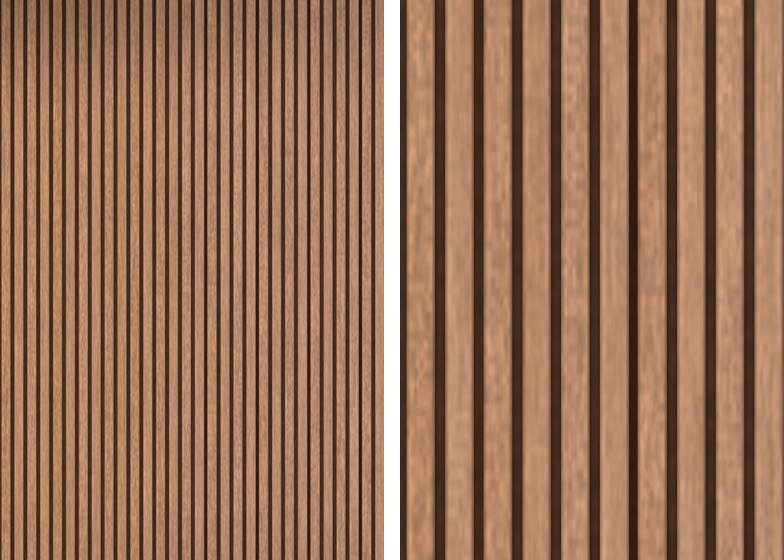
Left, the full canvas; right, a detail of the centre.
This texture is drawn by a Shadertoy shader. Its source:

```glsl
const float SLATS_ACROSS = 29.8;
const float GAP_OFFSET = 0.03;
const vec3 TAN_WOOD = vec3(0.70, 0.51, 0.375);
const vec3 PALE_WOOD = vec3(0.765, 0.605, 0.485);
const vec3 RED_WOOD = vec3(0.70, 0.50, 0.38);
const vec3 EDGE_BROWN = vec3(0.37, 0.26, 0.20);
const vec3 GAP_BROWN = vec3(0.265, 0.175, 0.125);
const vec3 GAP_BLACK = vec3(0.16, 0.085, 0.055);

float hash(vec2 p) {
    return fract(sin(dot(p, vec2(127.1, 311.7))) * 43758.5453);
}

float valueNoise(vec2 p) {
    vec2 cell = floor(p);
    vec2 f = fract(p);
    f = f * f * (3.0 - 2.0 * f);
    float low = mix(hash(cell), hash(cell + vec2(1.0, 0.0)), f.x);
    float high = mix(hash(cell + vec2(0.0, 1.0)), hash(cell + vec2(1.0, 1.0)), f.x);
    return mix(low, high, f.y);
}

// Long fibres plus short pores, centred on zero
float woodGrain(vec2 p, float roughness, float seed) {
    vec2 q = p + vec2(seed * 17.0, seed * 53.0);
    q.x += 0.12 * (valueNoise(q * vec2(1.0, 0.6)) - 0.5);
    float fibres = valueNoise(q * vec2(8.0, 0.25)) - 0.5;
    float streaks = valueNoise(q * vec2(12.0, 1.3)) - 0.5;
    float pores = valueNoise(q * vec2(9.0, 4.0)) - 0.5;
    return 0.09 * fibres + mix(0.08, 0.13, roughness) * streaks
         + mix(0.06, 0.18, roughness) * pores;
}

// Tone and roughness follow a group of four boards
vec3 slatColor(vec2 p, float index) {
    float kind = mod(index, 4.0);
    float seed = hash(vec2(index, 3.0));
    float roughness = mod(index, 2.0) < 0.5 ? 0.9 : 0.3;
    float paleness = 0.40 + 0.12 * seed + (kind == 3.0 ? 0.08 : 0.0);
    paleness += 0.5 * (valueNoise(vec2(p.x * 5.0, p.y * 0.4) + seed * 40.0) - 0.5);
    vec3 wood = mix(TAN_WOOD, PALE_WOOD, clamp(paleness, 0.0, 1.0));
    wood = mix(wood, RED_WOOD, kind == 0.0 ? 0.3 : 0.1);
    return wood * (1.0 + woodGrain(p, roughness, seed));
}

// Groove floor: brown in the middle, black beside the walls
vec3 grooveColor(vec2 p, float side, float halfWidth, float narrow) {
    float across = side / halfWidth;
    float wall = smoothstep(0.2, 1.0, abs(across - 0.1));
    vec3 groove = mix(GAP_BROWN, GAP_BLACK, max(0.45 * wall, 0.8 * narrow));
    return groove * (0.92 + 0.16 * valueNoise(p * vec2(5.0, 3.0)));
}

// Gentle shade falls from the top, deepest at the upper left
float roomLight(vec2 uv) {
    float topShade = smoothstep(0.78, 1.03, uv.y);
    float depth = mix(0.24, 0.13, smoothstep(0.0, 0.8, uv.x));
    float bottomShade = 0.03 * smoothstep(0.12, 0.0, uv.y);
    return 1.0 - depth * topShade - bottomShade;
}

void mainImage(out vec4 fragColor, in vec2 fragCoord) {
    vec2 uv = fragCoord / iResolution.xy;
    vec2 p = fragCoord / iResolution.x * SLATS_ACROSS;
    p.x += GAP_OFFSET;
    float pixel = SLATS_ACROSS / iResolution.x;

    // Signed distance from the nearest groove centre
    float gapIndex = floor(p.x + 0.5);
    float side = p.x - gapIndex;
    float narrow = mod(gapIndex, 4.0) < 0.5 ? smoothstep(0.3, 0.6, uv.x) : 0.0;
    float halfWidth = mix(0.132, 0.108, narrow);
    float edge = abs(side) - halfWidth;

    // Board with softly shaded corners and a lit left edge
    vec3 wood = slatColor(p, floor(p.x));
    float corner = 1.0 - smoothstep(0.0, 0.10, edge);
    wood = mix(wood, EDGE_BROWN, corner * (side < 0.0 ? 0.70 : 0.40));
    float litEdge = smoothstep(0.05, 0.10, edge) * smoothstep(0.22, 0.12, edge);
    wood *= 1.0 + 0.05 * litEdge * step(0.0, side);

    vec3 groove = grooveColor(p, side, halfWidth, narrow);
    float cover = smoothstep(-0.6 * pixel, 0.6 * pixel, edge);
    vec3 color = mix(groove, wood, cover);

    // Warm light on the left, cooler on the right
    vec3 tint = mix(vec3(1.01, 0.99, 0.96), vec3(0.99, 1.0, 1.03), uv.x);
    color *= tint * roomLight(uv);
    fragColor = vec4(clamp(color, 0.0, 1.0), 1.0);
}
```
